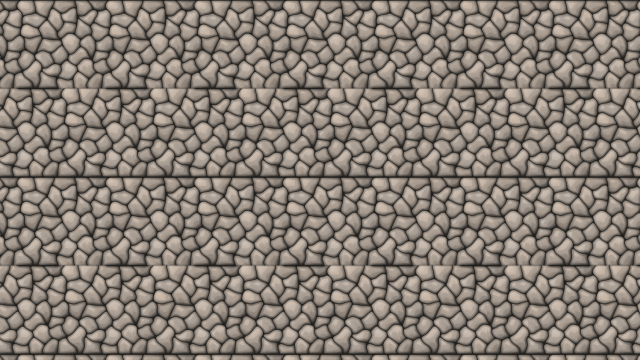
Reproduce this texture procedurally as a Shadertoy shader.

```glsl
const float TAU = 6.2831853;
const float TILES_DOWN = 4.065;
const vec2 STONES = vec2(5.0, 7.0);   // stones per tile, across and down

vec2 hash2(vec2 p) {
    return fract(sin(vec2(dot(p, vec2(127.1, 311.7)), dot(p, vec2(269.5, 183.3)))) * 4375.85);
}

// Centre of a stone in tile units; it wraps across the tile only
vec2 stoneCentre(vec2 cell) {
    vec2 jitter = hash2(vec2(mod(cell.x, STONES.x), cell.y) + 3.0);
    float stagger = 0.5 * mod(cell.y, 2.0);
    return (cell + vec2(stagger, 0.0) + 0.12 + 0.76 * jitter) / STONES;
}

// Bends straight cell borders into bean shapes, periodic in the tile
vec2 bend(vec2 t) {
    vec2 w = vec2(sin(TAU * (4.0 * t.y + t.x) + 1.0), sin(TAU * (4.0 * t.x - t.y) + 2.0));
    w += 0.6 * vec2(sin(TAU * (6.0 * t.y - 2.0 * t.x)), sin(TAU * (5.0 * t.x + 3.0 * t.y)));
    return t + 0.013 * w;
}

vec3 stoneWall(vec2 p) {
    // Tile rows run from the top, every second one shifted by half
    float down = TILES_DOWN - p.y;
    float row = floor(down);
    vec2 tile = vec2(fract(p.x + 0.5 * mod(row, 2.0)), 1.0 - fract(down));
    vec2 q = bend(tile);
    vec2 base = floor(q * STONES);

    // Nearest stone
    float nearest = 9.0;
    vec2 stone = base, centre = q;
    for (int j = -2; j <= 2; j++)
    for (int i = -2; i <= 2; i++) {
        vec2 cell = base + vec2(i, j);
        if (cell.y < 0.0 || cell.y >= STONES.y) continue;
        vec2 c = stoneCentre(cell);
        float dist = length(c - q);
        if (dist < nearest) { nearest = dist; stone = cell; centre = c; }
    }

    // Smooth minimum of the border distances rounds the corners
    float sum = 0.0;
    for (int j = -2; j <= 2; j++)
    for (int i = -2; i <= 2; i++) {
        vec2 cell = stone + vec2(i, j);
        if ((i == 0 && j == 0) || cell.y < 0.0 || cell.y >= STONES.y) continue;
        vec2 c = stoneCentre(cell);
        sum += exp(-110.0 * dot(0.5 * (c + centre) - q, normalize(c - centre)));
    }

    // Flat seam between tile rows: full and dashed in turn
    float seam = floor(down + 0.5);
    float dash = mod(seam, 2.0) < 0.5 ? 1.0 : smoothstep(-0.3, 0.3, cos(TAU * (p.x - 0.43)));
    float edge = min(tile.y, 1.0 - tile.y) + 0.02 * (1.0 - dash) - 0.004;
    sum += exp(-110.0 * edge);
    float d = -log(sum) / 110.0;

    // Rounded relief lit from the upper left, in soft contour bands
    vec2 id = vec2(mod(stone.x, STONES.x), stone.y);
    vec2 tint = hash2(id + 17.0) - 0.5;
    float tone = 0.38 + 0.29 * smoothstep(0.0, 0.038, d);
    tone += 1.5 * dot(q - centre, vec2(-0.45, 0.9)) + 0.09 * tint.x;
    tone += 0.03 * sin(40.0 * q.x + 25.0 * q.y + 6.0 * tint.y) * smoothstep(0.01, 0.03, d);
    tone = clamp(mix(tone, floor(tone * 9.0 + 0.5) / 9.0, 0.5), 0.22, 0.82);

    vec3 stoneColor = tone * vec3(1.0, 0.93 + 0.015 * tint.y, 0.865 + 0.03 * tint.y);
    vec3 gapColor = vec3(0.13, 0.125, 0.115);
    return mix(gapColor, stoneColor, smoothstep(-0.002, 0.009, d));
}

void mainImage(out vec4 fragColor, in vec2 fragCoord) {
    // Four samples per pixel smooth the edges
    vec3 color = vec3(0.0);
    for (int k = 0; k < 4; k++) {
        vec2 offset = vec2(k % 2, k / 2) * 0.5 - 0.25;
        color += stoneWall((fragCoord + offset) / iResolution.y * TILES_DOWN);
    }
    fragColor = vec4(color / 4.0, 1.0);
}
```
